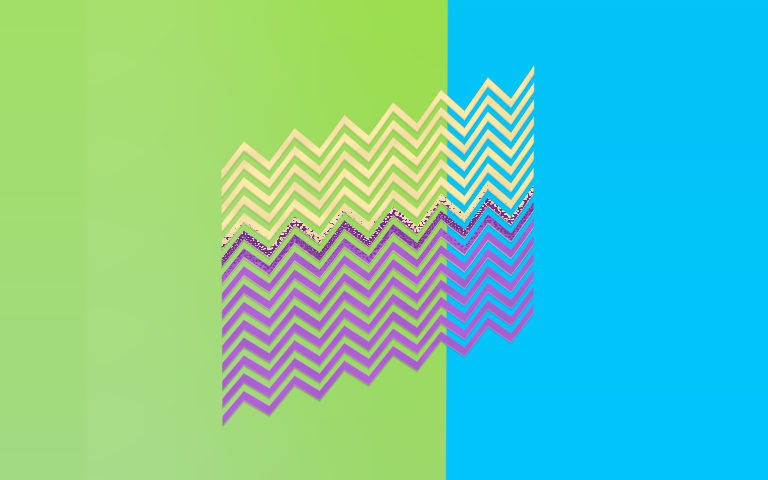
Give the GLSL for this background, as a WebGL 2 fragment shader.

```glsl
#version 300 es
precision highp float;
// Slanted block of metallic chevron stripes over a green and blue backdrop.
// A folded wave bends evenly pitched stripes; cellular noise breaks up
// the foil where its gold turns to violet.
uniform vec2 u_resolution;
out vec4 fragColor;

const vec3 GOLD = vec3(0.97, 0.90, 0.65);
const vec3 VIOLET = vec3(0.67, 0.38, 0.82);
const vec3 DARK_VIOLET = vec3(0.43, 0.17, 0.54);
const vec3 CREAM = vec3(0.91, 0.79, 0.74);
const float STRIPE_COUNT = 15.0;
const float STRIPE_FILL = 0.57;

vec2 hash2(vec2 p) {
  vec2 q = vec2(dot(p, vec2(127.1, 311.7)), dot(p, vec2(269.5, 183.3)));
  return fract(sin(q) * 43758.5);
}

// Distance to the nearest jittered cell point.
float cellular(vec2 p) {
  vec2 cell = floor(p), local = fract(p);
  float nearest = 2.0;
  for (int j = -1; j <= 1; j++)
    for (int i = -1; i <= 1; i++) {
      vec2 offset = vec2(i, j);
      nearest = min(nearest, length(offset + hash2(cell + offset) - local));
    }
  return nearest;
}

// Soft coverage of the interval lo..hi.
float band(float x, float lo, float hi, float soft) {
  return smoothstep(lo - soft, lo + soft, x) * (1.0 - smoothstep(hi - soft, hi + soft, x));
}

// Zero at each peak, one at each valley; the period narrows to the right.
float chevronFold(float x) {
  float t = (x - 0.508) / 0.1069;
  t += 0.0108 * t * t;
  return 2.0 * abs(t - floor(t + 0.5));
}

vec3 backdrop(vec2 p, float px) {
  vec3 green = mix(vec3(0.635, 0.85, 0.51), vec3(0.635, 0.87, 0.40), p.y);
  float panel = smoothstep(0.165, 0.19, p.x);
  green += vec3(0.025, 0.01, 0.03) * panel * (1.0 - smoothstep(0.18, 0.75, p.x));
  green -= vec3(0.025, 0.0, 0.10) * smoothstep(0.3, 0.93, p.x);
  vec3 blue = mix(vec3(0.0, 0.77, 0.985), vec3(0.01, 0.765, 0.97), p.y);
  float seam = 0.929 + 0.004 * p.y;
  return mix(green, blue, smoothstep(-px, px, p.x - seam));
}

// Foil colour from position across the stripe and distance past the colour change.
vec3 foil(float across, float change, float grain, float soft) {
  float rough = change + (grain - 0.45) * 1.5;
  vec3 gold = GOLD * (1.0 - 0.17 * smoothstep(0.40, STRIPE_FILL, across));
  vec3 violet = mix(DARK_VIOLET, VIOLET, smoothstep(0.45, 1.7, rough));
  float glint = band(across, STRIPE_FILL - 0.10, STRIPE_FILL, soft);
  violet = mix(violet, CREAM, glint * mix(0.75, 0.25, smoothstep(1.0, 6.0, change)));
  vec3 color = mix(gold, violet, smoothstep(-0.15, 0.15, rough));
  float specks = band(change, -0.7, 0.9, 0.3) * (1.0 - smoothstep(0.18, 0.38, grain));
  return mix(color, CREAM, 0.55 * specks);
}

void main() {
  vec2 p = gl_FragCoord.xy / u_resolution.y;
  float px = 1.0 / u_resolution.y;
  vec3 color = backdrop(p, px);

  // Stripe coordinates measured down from the slanted top edge.
  float u = p.x - 0.46;
  float pitch = 0.0373 - 0.0029 * u;
  float foldHeight = mix(0.047, 0.057, smoothstep(0.1, 0.8, p.y));
  float crest = 0.6927 + 0.262 * u - foldHeight * chevronFold(p.x);
  float depth = (crest - p.y) / pitch;
  float index = floor(depth + 0.2);
  float across = depth - index;
  float soft = px / pitch;

  // Keep only the stripes inside the block.
  float inside = step(0.0, index) * step(index, STRIPE_COUNT - 1.0);
  float lean = 0.005 * (0.86 - p.y);
  inside *= band(p.x, 0.460 + lean, 1.113 - lean, px);

  // Faint contact shadow, then the foil itself.
  float shadow = band(across, 0.05, STRIPE_FILL + 0.06, soft * 1.6);
  color *= 1.0 - 0.10 * inside * shadow;
  float grain = cellular(p * vec2(150.0, 210.0));
  float change = depth - 4.6 - 4.2 * u;
  vec3 metal = foil(across, change, grain, soft);
  metal *= 1.0 + 0.025 * sin(p.x * 31.0 + 4.0 * sin(p.y * 23.0));
  color = mix(color, metal, inside * band(across, 0.0, STRIPE_FILL, soft));
  fragColor = vec4(color, 1.0);
}
```
